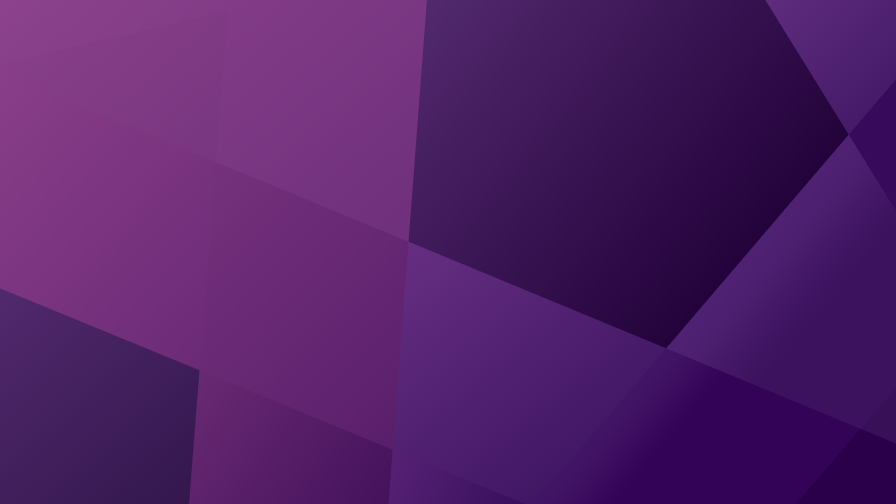
A WebGL 2 fragment shader for this background:

```glsl
#version 300 es
precision highp float;
// Overlapping translucent purple facets cut by long straight diagonals.

#define EDGE_WIDTH 1.0      // edge softness, in output samples
#define UPPER_SHEEN 0.20    // glow width beside the rising diagonal
#define LOWER_SHEEN 0.14
#define ORCHID vec3(0.55, 0.26, 0.55)
#define PLUM vec3(0.44, 0.19, 0.49)
#define VIOLET vec3(0.40, 0.18, 0.51)
#define DUSK vec3(0.32, 0.16, 0.43)
#define NIGHT vec3(0.13, 0.00, 0.22)
#define INDIGO vec3(0.235, 0.07, 0.37)
#define DEEP_INDIGO vec3(0.20, 0.01, 0.34)

uniform vec2 u_resolution;
out vec4 fragColor;

// Signed distance to the line a-b, positive on the right when facing b.
float lineDistance(vec2 p, vec2 a, vec2 b) {
    vec2 d = normalize(b - a);
    return dot(p - a, vec2(d.y, -d.x));
}

// Smooth coverage of the positive side.
float cover(float dist) {
    return clamp(0.5 + dist * u_resolution.y / EDGE_WIDTH, 0.0, 1.0);
}

// Linear colour gradient running from point a to point b.
vec3 ramp(vec2 p, vec2 a, vec2 b, vec3 start, vec3 end) {
    vec2 d = b - a;
    return mix(start, end, clamp(dot(p - a, d) / dot(d, d), 0.0, 1.0));
}

void main() {
    vec2 p = gl_FragCoord.xy / u_resolution.y;

    // Cutting lines
    float rise = lineDistance(p, vec2(1.058, 0.0), vec2(1.778, 0.843));
    float belowUpper = cover(lineDistance(p, vec2(0.0, 0.856), vec2(1.778, 0.120)));
    float belowLower = cover(lineDistance(p, vec2(0.0, 0.428), vec2(1.042, 0.0)));
    float leftOfCentre = cover(-lineDistance(p, vec2(0.771, 0.0), vec2(0.847, 1.0)));
    float leftOfInner = cover(-lineDistance(p, vec2(0.375, 0.0), vec2(0.4537, 1.0)));
    float rightOfRise = cover(rise);
    float inRightCorner = cover(lineDistance(p, vec2(1.778, 0.581), vec2(1.5185, 1.0)));
    float inLowCorner = cover(lineDistance(p, vec2(1.579, 0.0), vec2(1.778, 0.2315)));
    float inLeftCorner = cover(lineDistance(p, vec2(0.544, 1.0), vec2(0.0, 0.873)));

    // Dark central facet and the violet top right corner
    vec3 color = ramp(p, vec2(0.85, 1.0), vec2(1.5, 0.45), DUSK, NIGHT);
    vec3 corner = ramp(p, vec2(1.53, 1.0), vec2(1.74, 0.78),
                       vec3(0.37, 0.17, 0.49), vec3(0.27, 0.10, 0.41));
    color = mix(color, corner, inRightCorner);

    // Violet facets at the bottom centre
    vec3 violet = ramp(p, vec2(0.81, 0.52), vec2(1.2, 0.05),
                       VIOLET, vec3(0.24, 0.08, 0.38));
    vec3 violetFoot = ramp(p, vec2(0.78, 0.11), vec2(1.03, 0.0),
                           vec3(0.34, 0.13, 0.46), vec3(0.22, 0.06, 0.36));
    color = mix(color, mix(violet, violetFoot, belowLower), belowUpper);

    // Orchid facets on the left
    vec3 orchid = ramp(p, vec2(0.0, 1.0), vec2(0.55, 0.37), ORCHID, PLUM);
    orchid *= 1.0 - 0.02 * leftOfInner * (1.0 - inLeftCorner);
    vec3 band = ramp(p, vec2(0.0, 0.85), vec2(0.78, 0.11),
                     vec3(0.53, 0.24, 0.53), vec3(0.35, 0.12, 0.42));
    band *= 1.0 + 0.015 * leftOfInner;
    vec3 foot = ramp(p, vec2(0.39, 0.27), vec2(0.77, 0.0),
                     vec3(0.41, 0.165, 0.45), vec3(0.27, 0.07, 0.36));
    vec3 darkFoot = ramp(p, vec2(0.0, 0.428), vec2(0.38, 0.0),
                         DUSK, vec3(0.20, 0.09, 0.30));
    foot = mix(foot, darkFoot, leftOfInner);
    vec3 left = mix(mix(orchid, band, belowUpper), foot, belowLower);
    color = mix(color, left, leftOfCentre);

    // Indigo facets on the right, lit along the rising diagonal
    vec3 upper = mix(vec3(0.31, 0.13, 0.45), INDIGO,
                     smoothstep(0.0, UPPER_SHEEN, rise));
    upper = mix(upper, vec3(0.22, 0.04, 0.36), inRightCorner);
    upper *= 1.0 - 0.08 * inLowCorner;
    vec3 lower = mix(vec3(0.26, 0.08, 0.40), DEEP_INDIGO,
                     smoothstep(0.0, LOWER_SHEEN, rise));
    lower = mix(lower, vec3(0.17, 0.0, 0.29), inLowCorner);
    color = mix(color, mix(upper, lower, belowUpper), rightOfRise);

    fragColor = vec4(color, 1.0);
}
```
